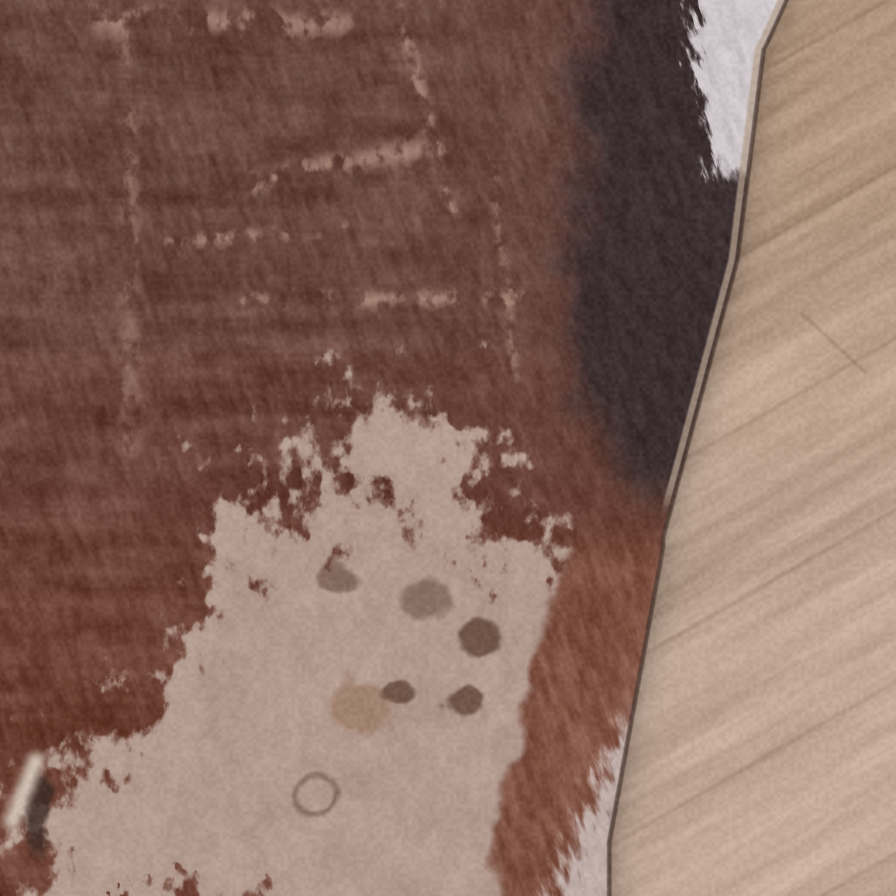
Write a Shadertoy shader that draws this texture.

```glsl
// A worn cowhide lying on pale diagonal wood planks.
// Coats are layered by soft boundary curves; fractal noise frays their edges
// and adds hair, scratches, wood grain and speckle.

float hash(vec2 p) {
    vec3 q = fract(p.xyx * 0.1031);
    q += dot(q, q.yzx + 33.33);
    return fract((q.x + q.y) * q.z);
}

float noise(vec2 p) {
    vec2 i = floor(p), f = fract(p);
    f = f * f * (3.0 - 2.0 * f);
    return mix(mix(hash(i), hash(i + vec2(1, 0)), f.x),
               mix(hash(i + vec2(0, 1)), hash(i + 1.0), f.x), f.y);
}

// Fractal noise centred on zero.
float fbm(vec2 p) {
    float sum = -0.5, amp = 0.53;
    for (int i = 0; i < 4; i++) {
        sum += amp * noise(p);
        p = mat2(1.6, 1.2, -1.2, 1.6) * p + 7.3;
        amp *= 0.5;
    }
    return sum;
}

float ramp(float x, float a, float b) { return clamp((x - a) / (b - a), 0.0, 1.0); }

// Frayed ellipse.
float blob(vec2 p, vec2 centre, vec2 radius, float fray) {
    return smoothstep(0.25, -0.25, length((p - centre) / radius) - 1.0 + 1.6 * fray);
}

// Soft segment from a to b.
float streak(vec2 p, vec2 a, vec2 b, float width) {
    vec2 d = b - a;
    float t = clamp(dot(p - a, d) / dot(d, d), 0.0, 1.0);
    return 1.0 - smoothstep(0.0, width, length(p - a - d * t));
}

// Right border of the hide at height y.
float hideEdge(float y) {
    return 0.68 + 0.06 * ramp(y, 0.06, 0.39) + 0.083 * ramp(y, 0.4, 0.71)
         + 0.03 * ramp(y, 0.71, 0.95) + 0.025 * ramp(y, 0.945, 1.0);
}

vec3 woodColor(vec2 p) {
    vec2 g = mat2(0.87, -0.5, 0.5, 0.87) * p;
    vec3 col = mix(vec3(0.74, 0.64, 0.57), vec3(0.69, 0.58, 0.49), smoothstep(0.3, 1.0, p.y));
    col += 0.14 * fbm(g * vec2(5, 75)) + 0.08 * (noise(g * vec2(1.5, 23)) - 0.5);
    col -= 0.06 * smoothstep(0.03, 0.0, abs(fract(g.y * 6.0 + 0.25) - 0.5));
    return col - 0.07 * streak(p, vec2(0.895, 0.65), vec2(0.965, 0.585), 0.004);
}

// Light marks where the hair is rubbed off.
float scratches(vec2 p, float fray) {
    vec2 q = p + vec2(0, 0.02 * fray);
    float s = streak(q, vec2(0.27, 0.663), vec2(0.58, 0.669), 0.016);
    s += streak(q, vec2(0.27, 0.795), vec2(0.48, 0.84), 0.022);
    s += streak(q, vec2(0.15, 0.725), vec2(0.38, 0.745), 0.013);
    s += streak(q, vec2(0.08, 0.98), vec2(0.38, 0.975), 0.025);
    s += streak(p, vec2(0.445, 0.99), vec2(0.525, 0.69), 0.014);
    s += streak(p, vec2(0.55, 0.82), vec2(0.575, 0.58), 0.012) * 0.7;
    s += streak(p, vec2(0.145, 0.97), vec2(0.145, 0.5), 0.022) * 0.6;
    return min(s, 1.0);
}

// Coverage of the rubbed bare area.
float bareSkin(vec2 p, float rough) {
    float top = 0.15 + 0.04 * ramp(p.x, 0.05, 0.17) + 0.19 * ramp(p.x, 0.17, 0.27)
              + 0.06 * ramp(p.x, 0.27, 0.34) - 0.05 * ramp(p.x, 0.48, 0.64);
    float depth = min(top - p.y, (p.x - 0.05) * 1.3);
    vec2 upper = (p - vec2(0.43, 0.53)) / vec2(0.17, 0.12);
    vec2 left = (p - vec2(0.23, 0.41)) / vec2(0.07, 0.13);
    float wear = 0.11 * exp(-dot(upper, upper)) + 0.08 * exp(-dot(left, left));
    wear -= 0.1 * blob(p, vec2(0.22, 0), vec2(0.09, 0.03), rough);
    return smoothstep(-0.02, 0.035, clamp(depth, -0.13, 0.13) + wear + 0.2 * rough);
}

vec3 skinColor(vec2 p, float fray, float fine) {
    vec3 col = vec3(0.71, 0.62, 0.575) + 0.07 * fray + 0.06 * fine;
    col = mix(col, vec3(0.62, 0.49, 0.41), 0.75 * blob(p, vec2(0.397, 0.215), vec2(0.035), fray));
    float ring = abs(length(p - vec2(0.352, 0.11)) / 0.022 - 1.0 + fray);
    col -= 0.16 * smoothstep(0.3, 0.0, ring);
    float stain = 0.6 * blob(p, vec2(0.475, 0.33), vec2(0.03, 0.022), fray)
                + 0.7 * blob(p, vec2(0.377, 0.35), vec2(0.025, 0.015), fray)
                + blob(p, vec2(0.443, 0.23), vec2(0.016, 0.012), fray)
                + blob(p, vec2(0.533, 0.284), vec2(0.02), fray)
                + blob(p, vec2(0.524, 0.22), vec2(0.017), fray);
    return mix(col, vec3(0.4, 0.3, 0.25), min(0.85 * stain, 1.0));
}

vec3 hideColor(vec2 p, float edge) {
    float fray = fbm(p * 24.0), fine = fbm(p * vec2(85, 60) + 19.0);
    float hair = fbm(vec2(p.x + 0.3 * p.y, p.y) * vec2(130, 45));
    // Brown coat and dark band.
    vec3 col = mix(vec3(0.42, 0.25, 0.2), vec3(0.41, 0.28, 0.25), smoothstep(0.2, 0.8, p.y));
    col += 0.13 * hair + 0.08 * fray + 0.14 * fbm(p * vec2(9, 55)) * smoothstep(0.65, 0.4, p.x);
    float rubbed = scratches(p, fray) * smoothstep(-0.12, 0.2, fray + fine);
    col = mix(col, vec3(0.69, 0.56, 0.5), 0.75 * rubbed);
    float bandLeft = 0.705 - 0.07 * ramp(p.y, 0.43, 0.57) + 0.02 * ramp(p.y, 0.75, 1.0);
    float band = smoothstep(-0.035, 0.04, p.x - bandLeft + 0.06 * fray) * smoothstep(0.4, 0.49, p.y);
    col = mix(col, vec3(0.235, 0.185, 0.19) + 0.09 * hair, band);
    // Bare skin and reddish strip.
    float stripLeft = 0.553 + 0.04 * ramp(p.y, 0.08, 0.22) + 0.045 * ramp(p.y, 0.27, 0.395);
    float strip = smoothstep(-0.008, 0.012, p.x - stripLeft + 0.035 * fray);
    col = mix(col, skinColor(p, fray, fine), 0.94 * bareSkin(p, fray + 0.8 * fine) * (1.0 - strip));
    col = mix(col, vec3(0.5, 0.32, 0.26) + 0.2 * hair + 0.1 * fray, strip * smoothstep(0.43, 0.34, p.y));
    // White fur, hem and tuft.
    float whiteLeft = 0.797 - 0.025 * ramp(p.y, 0.81, 0.92);
    float white = smoothstep(-0.006, 0.008, p.x - whiteLeft + 0.05 * hair) * smoothstep(0.798, 0.815, p.y + 0.03 * hair);
    float hem = smoothstep(-0.012, 0.02, p.x - 0.61 - 0.42 * p.y + 0.06 * hair) * smoothstep(0.23, 0.17, p.y);
    col = mix(col, vec3(0.8, 0.77, 0.78) + 0.13 * hair, white);
    col = mix(col, vec3(0.74, 0.67, 0.65) + 0.12 * hair, hem);
    col = mix(col, vec3(0.25, 0.18, 0.16), 0.85 * blob(p, vec2(0.04, 0.095), vec2(0.018, 0.035), fray));
    col = mix(col, vec3(0.8, 0.74, 0.69), streak(p, vec2(0.014, 0.085), vec2(0.04, 0.15), 0.018));
    // Pale rim.
    float rim = smoothstep(0.006, 0.002, abs(p.x - edge + 0.006)) * smoothstep(0.42, 0.46, p.y);
    return mix(col, vec3(0.7, 0.62, 0.55), 0.75 * rim);
}

void mainImage(out vec4 fragColor, in vec2 fragCoord) {
    vec2 p = fragCoord / iResolution.xy;
    float soft = 1.5 / iResolution.y, edge = hideEdge(p.y), side = p.x - edge;
    vec3 wood = woodColor(p) * (1.0 - 0.22 * exp(-max(side, 0.0) * 70.0));
    vec3 col = mix(hideColor(p, edge), wood, smoothstep(-soft, soft, side));
    col = mix(col, vec3(0.29, 0.22, 0.19), 0.75 * smoothstep(0.004, 0.001, abs(side)));
    fragColor = vec4(col + 0.05 * (noise(p * 260.0) - 0.5), 1);
}
```
